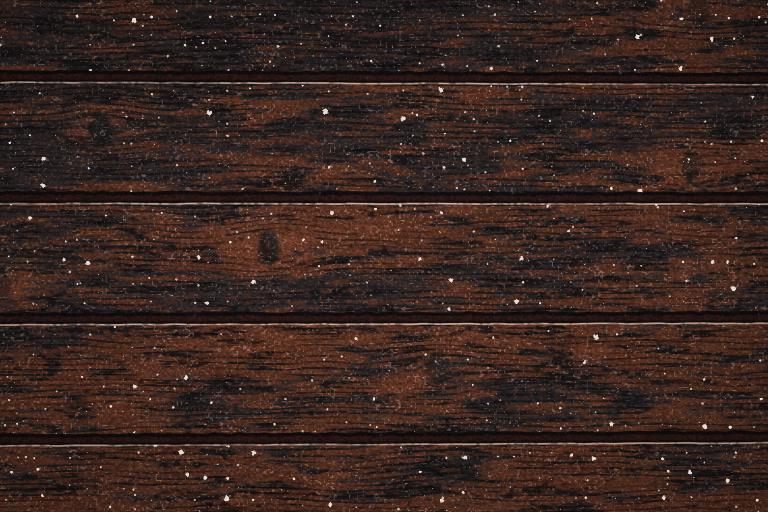
Reproduce this texture procedurally as a Shadertoy shader.

```glsl
// Dark stained timber planks with grooves, knots, worn grain and pale specks.
#define PITCH 0.235        // plank height, in canvas heights
#define FIRST_EDGE 0.163   // first plank edge below the top
#define GROOVE 0.9         // plank fraction where the groove starts
#define WEAR 0.0           // overall bias towards blackened grain
#define GRAIN_STEP 0.0115  // spacing of the raised grain lines
#define SPECK_SIZE 0.0052
#define VIGNETTE 0.7

const vec3 STAIN = vec3(0.325, 0.178, 0.122);
const vec3 CHAR = vec3(0.145, 0.122, 0.126);
const vec3 KNOT = vec3(0.095, 0.088, 0.095);
const vec3 GAP = vec3(0.06, 0.045, 0.052);
const vec3 TONGUE = vec3(0.17, 0.09, 0.08);
const vec3 RIM = vec3(0.76, 0.63, 0.55);
const vec3 DUST = vec3(0.90, 0.85, 0.80);

float hash(vec2 p) {
    vec3 q = fract(p.xyx * 0.1031);
    q += dot(q, q.yzx + 33.33);
    return fract((q.x + q.y) * q.z);
}

float noise(vec2 p) {
    vec2 i = floor(p), f = fract(p);
    f = f * f * (3.0 - 2.0 * f);
    return mix(mix(hash(i), hash(i + vec2(1, 0)), f.x),
               mix(hash(i + vec2(0, 1)), hash(i + vec2(1, 1)), f.x), f.y);
}

float fbm(vec2 p) {
    float sum = 0.0, amp = 0.5;
    for (int i = 0; i < 4; i++) {
        sum += amp * noise(p);
        p = p * 2.03 + 17.3;
        amp *= 0.5;
    }
    return sum / 0.9375;
}

// One irregular chip per cell, kept with the given chance
float specks(vec2 p, float cell, float chance, float size, float px) {
    vec2 id = floor(p / cell);
    vec2 centre = (id + 0.2 + 0.6 * vec2(hash(id + 31.7), hash(id + 83.2))) * cell;
    float grow = hash(id + 141.9);
    float radius = size * mix(0.35, 1.0, grow * grow * grow);
    float d = length(p - centre) + (noise(p * 330.0) - 0.5) * radius * 0.9;
    return step(hash(id + 7.1), chance) * (1.0 - smoothstep(radius - px * 0.7, radius + px * 0.5, d));
}

// Stained surface; f runs from 0 at the plank's top to 1 at the next plank
vec3 plank(vec2 p, float id, float f) {
    vec2 g = vec2(p.x, f * PITCH);
    float halo = 0.0, core = 0.0;

    // Two knots per plank: the grain spreads around each
    for (int k = 0; k < 2; k++) {
        float second = float(k);
        float along = fract(mix(0.13 + 0.22 * id, 0.9 + 0.1 * id, second)) * 1.5;
        float strength = (0.5 + 0.5 * cos(id - 0.5)) * (1.0 - 0.4 * second);
        vec2 d = vec2(p.x - along, (f - mix(0.37, 0.68, second)) * PITCH);
        float reach = strength * exp(-dot(d * d, vec2(130.0, 420.0)));
        g.y -= d.y * reach * 0.7;
        halo += reach;
        float r = length(d * vec2(1.5, 1.0)) + 0.02 * (fbm(p * 50.0) - 0.5);
        core += strength * (1.0 - smoothstep(0.022, 0.042, r));
    }

    vec2 seed = vec2(id * 13.7, id * 5.3) + 40.0;
    g.y += 0.005 * (noise(g * vec2(6.0, 16.0) + seed) - 0.5);
    float patches = fbm(g * vec2(3.5, 17.0) + seed);
    float streaks = fbm(g * vec2(14.0, 85.0) + seed * 2.0);
    float fibres = noise(g * vec2(16.0, 170.0) + seed * 3.0);
    float flecks = noise(g * vec2(75.0, 240.0) + seed);

    // Wavy raised grain, broken along its length
    float phase = 6.2832 * g.y / GRAIN_STEP + 11.0 * fbm(g * vec2(5.0, 13.0) + seed * 4.0);
    float broken = smoothstep(0.25, 0.65, noise(g * vec2(13.0, 60.0) + seed * 5.0));
    float ridge = smoothstep(0.1, 0.95, sin(phase)) * broken;

    // Blackened grain is heavier high up and lighter around knots
    float black = 0.31 * patches + 0.36 * streaks + 0.17 * fibres + 0.16 * flecks;
    black += WEAR + 0.09 * ridge + 0.10 * (p.y - 0.5) - 0.07 * halo;
    vec3 col = mix(STAIN, CHAR, smoothstep(0.41, 0.60, black));
    col *= 0.80 + 0.22 * fibres + 0.26 * flecks;
    col *= 1.0 - 0.30 * ridge;
    col *= 1.0 - 0.40 * smoothstep(0.54, 0.72, streaks * 0.65 + flecks * 0.35);
    col += STAIN * 0.2 * halo;

    float rings = 0.65 + 0.7 * noise(p * vec2(90.0, 50.0));
    return mix(col, KNOT * rings, clamp(core, 0.0, 1.0) * 0.85);
}

void mainImage(out vec4 fragColor, in vec2 fragCoord) {
    float px = 1.0 / iResolution.y;
    vec2 p = fragCoord * px;

    // Plank rows, fanned very slightly
    float down = 1.0 - p.y;
    down += (down - 0.45) * 0.01 * (p.x - 0.75);
    float row = (down - FIRST_EDGE) / PITCH;
    float id = floor(row), f = row - id;
    float soft = 0.7 * px / PITCH;
    vec3 col = plank(p, id, f);

    // Gritty varnish with fine glints
    float grit = noise(p * vec2(290.0, 330.0));
    float glint = smoothstep(0.66, 0.98, noise(p * vec2(265.0, 325.0) + 60.0));
    col *= 0.78 + 0.46 * grit;
    col += vec3(0.20, 0.18, 0.17) * glint * (0.35 + noise(p * vec2(25.0, 70.0)));

    // Groove: shadow, recessed tongue, second shadow
    float edge = f + 0.012 * (noise(vec2(p.x * 60.0, id * 9.0)) - 0.5);
    float groove = smoothstep(GROOVE - soft, GROOVE + soft, edge);
    col = mix(col, GAP * (0.7 + 0.6 * grit), groove);
    float tongue = smoothstep(0.93 - soft, 0.93 + soft, edge) * (1.0 - smoothstep(0.965, 0.985, f));
    col = mix(col, TONGUE * (0.7 + 0.6 * grit), tongue * 0.85);

    // Worn pale rim on each upper edge, chipped into short runs
    float line = floor(row + 0.5);
    float wander = 0.006 * (noise(vec2(p.x * 35.0, line * 5.0)) - 0.5);
    float rim = 1.0 - smoothstep(0.007 - soft, 0.007 + soft, abs(row - line + wander));
    float runs = 0.5 + 0.5 * noise(vec2(p.x * 7.0, line * 7.0 + 3.0));
    runs *= 0.5 + 0.8 * noise(vec2(p.x * 150.0, line * 3.0));
    col = mix(col, RIM, rim * clamp(runs * 1.25, 0.0, 1.0));

    // Vignette, then dust in two sizes; chips in the groove turn bluish
    vec2 v = fragCoord / iResolution.xy - 0.5;
    col *= 1.09 - VIGNETTE * dot(v, v);
    float dust = specks(p, 0.047, 0.33, SPECK_SIZE, px);
    dust = max(dust, 0.8 * specks(p + 3.7, 0.021, 0.22, SPECK_SIZE * 0.48, px));
    float inGroove = step(GROOVE, f);
    vec3 dustColour = mix(DUST, vec3(0.25, 0.38, 0.50), inGroove);
    fragColor = vec4(mix(col, dustColour, dust * (1.0 - 0.5 * inGroove)), 1.0);
}
```
